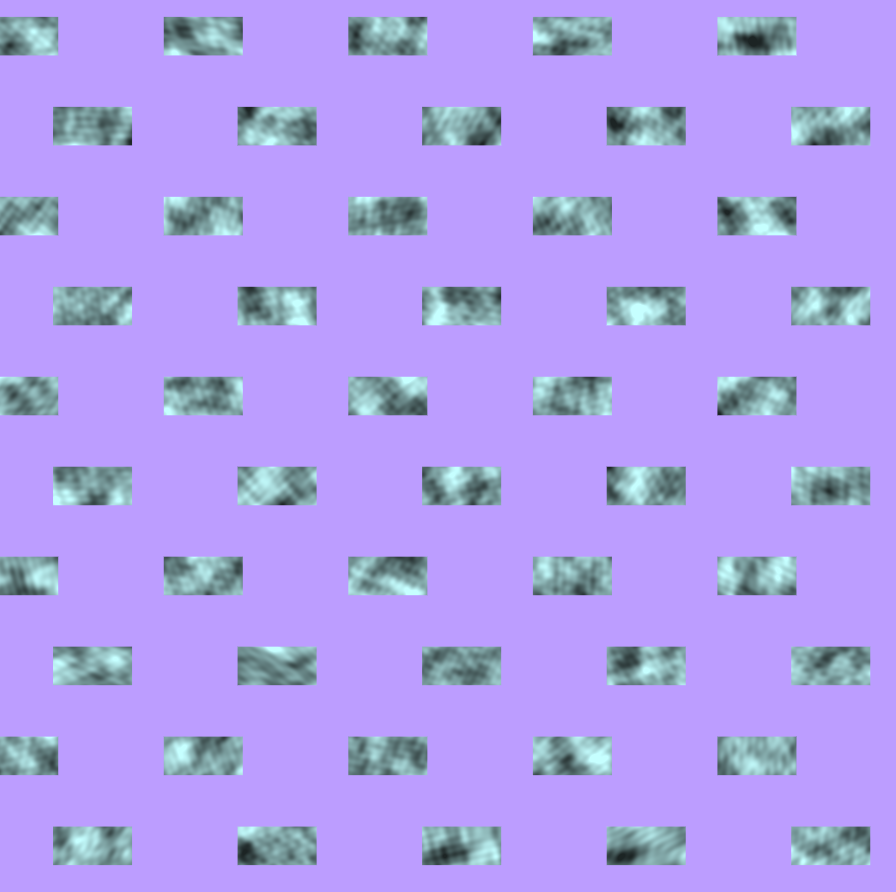
Give the GLSL for this pattern, as a Shadertoy shader.

```glsl
// Layout, in units of the canvas height
const vec2 PERIOD = vec2(0.2069, 0.10086);
const vec2 HALF_SIZE = vec2(0.0443, 0.0216);
const vec2 ORIGIN = vec2(0.0003, 0.0013);
const float ROW_SHIFT = 0.4;            // in periods, on every second row

// Colours
const vec3 GROUND = vec3(0.737, 0.614, 1.0);
const vec3 STONE = vec3(0.775, 1.0, 1.005);

// Mottling
const int WAVES = 20;
const float BASE_FREQUENCY = 12.0;      // cycles per canvas height
const float FREQUENCY_STEP = 1.13;
const float FALLOFF = 0.8;              // amplitude = frequency ^ -FALLOFF
const float MEAN_SHADE = 0.63;
const float SHADE_SPREAD = 0.16;
const vec2 SHADE_RANGE = vec2(0.14, 1.0);

const float TAU = 6.2831853;

vec2 hash2(vec3 p) {
    p = fract(p * vec3(0.1031, 0.1030, 0.0973));
    p += dot(p, p.yzx + 33.33);
    return fract((p.xx + p.yz) * p.zy);
}

float boxDistance(vec2 p, vec2 halfSize) {
    vec2 d = abs(p) - halfSize;
    return length(max(d, 0.0)) + min(max(d.x, d.y), 0.0);
}

// Sines in random directions, scaled to unit variance
float mottle(vec2 p, vec2 cell) {
    float sum = 0.0;
    float power = 0.0;
    float frequency = BASE_FREQUENCY;
    for (int i = 0; i < WAVES; i++) {
        vec2 random = TAU * hash2(vec3(cell + 17.0, float(i) + 5.0) * 7.31);
        vec2 direction = vec2(cos(random.x), sin(random.x));
        float amplitude = pow(frequency, -FALLOFF);
        sum += amplitude * sin(TAU * frequency * dot(p, direction) + random.y);
        power += 0.5 * amplitude * amplitude;
        frequency *= FREQUENCY_STEP;
    }
    return sum * inversesqrt(power);
}

void mainImage(out vec4 fragColor, in vec2 fragCoord) {
    // Staggered grid
    vec2 grid = (fragCoord / iResolution.y - ORIGIN) / PERIOD;
    grid.x += ROW_SHIFT * mod(floor(grid.y), 2.0);
    vec2 cell = floor(grid);
    vec2 local = (fract(grid) - 0.5) * PERIOD;

    // Mottled stone, different in each brick
    float shade = MEAN_SHADE + SHADE_SPREAD * mottle(local, cell);
    vec3 stone = STONE * clamp(shade, SHADE_RANGE.x, SHADE_RANGE.y);

    // Edge smoothed over one pixel
    float distanceInPixels = boxDistance(local, HALF_SIZE) * iResolution.y;
    float coverage = clamp(0.5 - distanceInPixels, 0.0, 1.0);
    fragColor = vec4(mix(GROUND, stone, coverage), 1.0);
}
```
